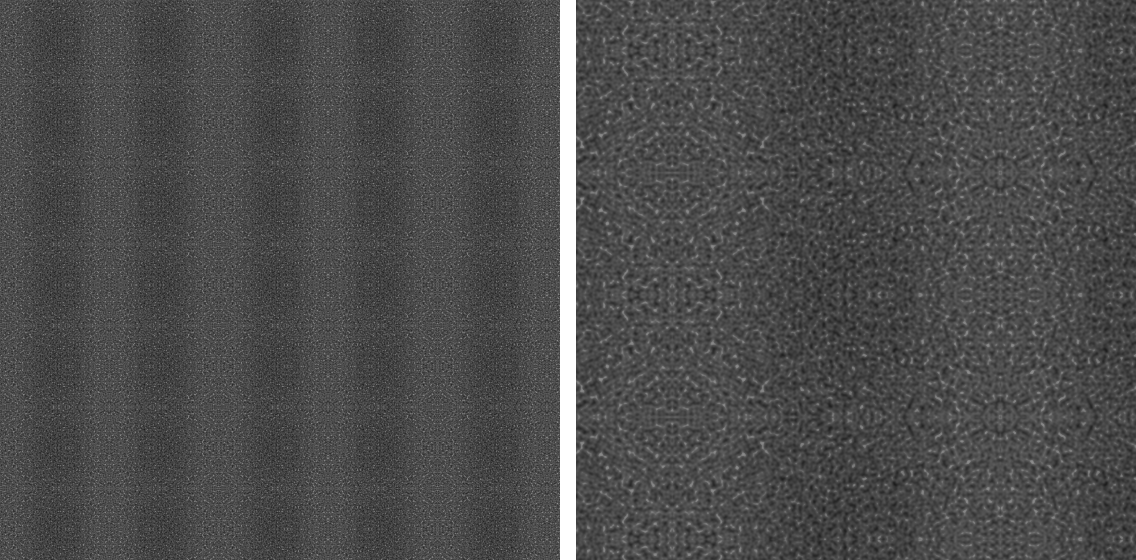
Left: the whole. Right: its middle third, enlarged.
A Shadertoy shader for this texture:

```glsl
vec2 gradient(vec2 cell) {
    vec3 h = fract(cell.xyx * vec3(0.1031, 0.1030, 0.0973));
    h += dot(h, h.yzx + 33.33);
    float angle = 6.28318 * fract((h.x + h.y) * h.z);
    return vec2(cos(angle), sin(angle));
}

float gradientNoise(vec2 p) {
    vec2 i = floor(p), f = p - i;
    vec2 w = f * f * f * (f * (f * 6.0 - 15.0) + 10.0);
    vec2 e = vec2(1.0, 0.0);
    float bottom = mix(dot(gradient(i), f), dot(gradient(i + e), f - e), w.x);
    float top = mix(dot(gradient(i + e.yx), f - e.yx), dot(gradient(i + 1.0), f - 1.0), w.x);
    return mix(bottom, top, w.y);
}

// Soft line of given half width, dimmed when thinner than a pixel
float seam(float dist, float halfWidth, float pixel) {
    float reach = max(halfWidth, pixel);
    return (1.0 - smoothstep(0.0, reach * 1.5, dist)) * halfWidth / reach;
}

void mainImage(out vec4 fragColor, in vec2 fragCoord) {
    float pixel = 1.0 / iResolution.y;
    vec2 uv = fragCoord * pixel;
    uv.y = 1.0 - uv.y;

    // Fold the canvas into mirrored tiles
    vec2 period = vec2(0.3906, 0.1454);
    vec2 tile = abs(uv - period * round(uv / period));
    vec2 t = tile / (0.5 * period);

    // Broad dark stripe down the middle of each tile, deeper at one end
    float wobble = 0.05 * gradientNoise(tile * 40.0 + 7.0);
    float stripe = 1.0 - smoothstep(0.06, 0.38, abs(t.x - 0.52 + wobble));
    float shade = 0.302 - stripe * mix(0.032, 0.048, smoothstep(0.1, 0.8, t.y));

    // Cloudy wear
    shade += 0.022 * gradientNoise(tile * vec2(55.0, 75.0) + 3.0);
    shade += 0.020 * gradientNoise(tile * vec2(110.0, 170.0) + 19.0);

    // Woven grain with scattered pale flecks
    vec2 slanted = mat2(0.86, 0.5, -0.5, 0.86) * tile;
    float grain = 0.6 * gradientNoise(slanted * vec2(250.0, 310.0) + 41.0)
                + 0.6 * gradientNoise(slanted.yx * 410.0 + 87.0);
    shade += 0.23 * grain + 0.10 * smoothstep(0.22, 0.5, grain);

    // Faint joins where the tiles meet
    shade += 0.028 * seam(tile.y, 0.0013, pixel);
    shade += 0.012 * seam(0.5 * period.y - tile.y, 0.0013, pixel);
    shade += 0.010 * seam(min(tile.x, 0.5 * period.x - tile.x), 0.0013, pixel);

    fragColor = vec4(vec3(clamp(shade, 0.0, 1.0)), 1.0);
}
```
